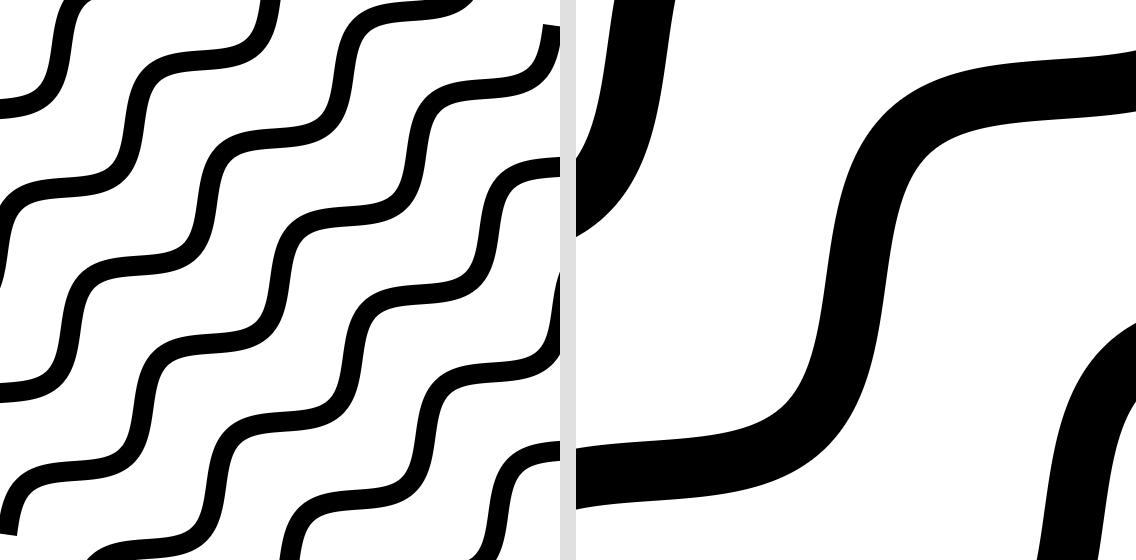
Left: the whole. Right: its middle third, enlarged.
Write a WebGL 1 fragment shader that draws this pattern.

```glsl
precision highp float;
// Parallel sine-wave strokes, black on white, climbing diagonally to the right.
// The plane is rotated and folded into rows; each row measures the distance to
// one sine curve, whose strokes stop with square ends after two periods each way.

uniform vec2 u_resolution;

const float TAU = 6.2831853;
const float TILT = 0.7505;           // direction of the rows, radians
const float PERIOD = 0.3333;         // wavelength along a row
const float ROW_SPACING = 0.1905;    // distance between rows
const float AMPLITUDE = 0.043;
const float STROKE_WIDTH = 0.0357;
const float HALF_LENGTH = 2.0 * PERIOD;
const vec3 INK = vec3(0.0);
const vec3 PAPER = vec3(1.0);

const float FREQUENCY = TAU / PERIOD;

float wave(float t) {
  return AMPLITUDE * sin(FREQUENCY * t);
}

float waveSlope(float t) {
  return AMPLITUDE * FREQUENCY * cos(FREQUENCY * t);
}

// Parameter of the curve point nearest to p, by Gauss-Newton steps
float nearestOnWave(vec2 p) {
  float t = p.x;
  for (int i = 0; i < 8; i++) {
    float slope = waveSlope(t);
    t -= (t - p.x + (wave(t) - p.y) * slope) / (1.0 + slope * slope);
  }
  return t;
}

// Signed distance to a wavy stroke with square ends
float strokeDistance(vec2 p) {
  float t = nearestOnWave(p);
  float side = distance(p, vec2(t, wave(t))) - 0.5 * STROKE_WIDTH;
  float slope = waveSlope(t);
  float cap = (abs(t) - HALF_LENGTH) * sqrt(1.0 + slope * slope);
  return max(side, cap);
}

void main() {
  float pixel = 1.0 / min(u_resolution.x, u_resolution.y);
  vec2 p = (gl_FragCoord.xy - 0.5 * u_resolution) * pixel;

  // Turn into row space: x along a row, y across the rows
  float c = cos(TILT);
  float s = sin(TILT);
  vec2 q = vec2(c * p.x + s * p.y, c * p.y - s * p.x);

  // Fold every row onto the one through the centre
  q.y = (fract(q.y / ROW_SPACING + 0.5) - 0.5) * ROW_SPACING;

  float coverage = clamp(0.5 - strokeDistance(q) / pixel, 0.0, 1.0);
  gl_FragColor = vec4(mix(PAPER, INK, coverage), 1.0);
}
```
